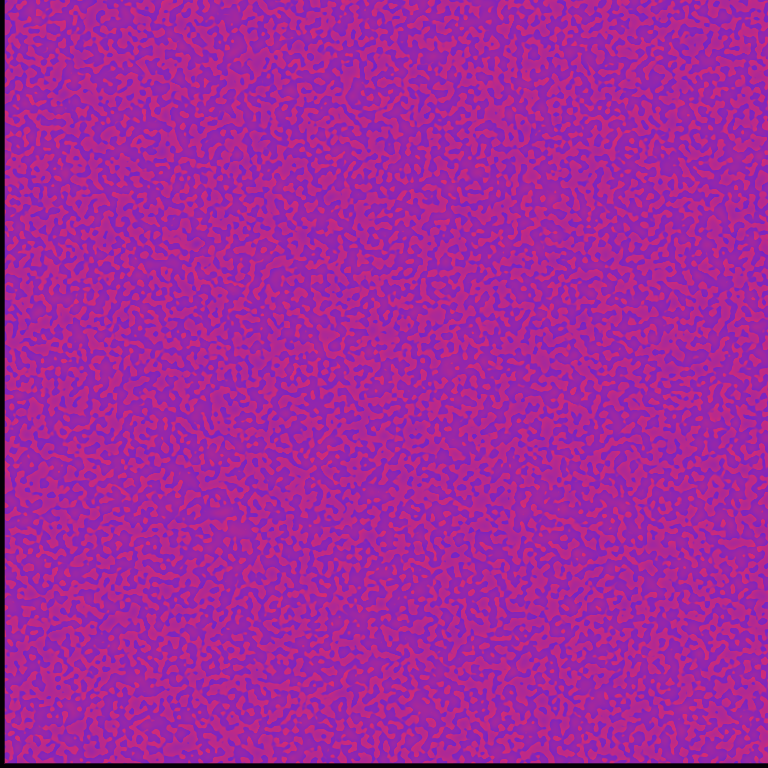
Reproduce this texture procedurally as a WebGL 2 fragment shader.

```glsl
#version 300 es
precision highp float;

uniform vec2 u_resolution;
out vec4 fragColor;

const vec3 VIOLET = vec3(0.44, 0.14, 0.79);
const vec3 PINK = vec3(0.86, 0.17, 0.43);
const vec3 BORDER_COLOR = vec3(0.02, 0.0, 0.025);
const float CELLS = 230.0;        // noise impulses across the canvas
const int REACH = 3;              // kernel radius in cells
const float NARROW_FALLOFF = 1.2; // sharpness of the fine kernel
const float BAND_CUT = 0.17;      // share of coarse noise removed
const float THRESHOLD = 0.04;     // above zero favours violet
const float EDGE = 0.17;          // softness between the two phases
const float PHASE_GAIN = 0.34;    // color distance of the phases
const float FADE_GAIN = 0.11;     // fading inside wide regions
const float BORDER = 0.0061;      // width of the dark left and bottom strips

uint scramble(uint n) {
    n = (n ^ (n >> 16)) * 0x7feb352du;
    n = (n ^ (n >> 15)) * 0x846ca68bu;
    return n ^ (n >> 16);
}

// Three random values in 0..1 for a grid cell.
vec3 hash3(ivec2 cell) {
    uint a = scramble(uint(cell.x + 4096) + scramble(uint(cell.y + 4096)));
    uint b = scramble(a + 1u);
    uint c = scramble(b + 2u);
    return vec3(uvec3(a, b, c) >> 8) / 16777216.0;
}

// Random impulses blurred by a fine (x) and a coarse (y) kernel.
vec2 blurredNoise(vec2 p) {
    ivec2 base = ivec2(floor(p));
    vec2 sum = vec2(0.0);
    for (int j = -REACH; j <= REACH; j++) {
        for (int i = -REACH; i <= REACH; i++) {
            ivec2 cell = base + ivec2(i, j);
            vec3 rnd = hash3(cell);
            vec2 d = p - vec2(cell) - mix(vec2(0.5), rnd.xy, 0.8);
            float r2 = dot(d, d);
            float window = max(0.0, 1.0 - r2 / float(REACH * REACH));
            float fine = exp(-NARROW_FALLOFF * r2);
            float coarse = window * window * window;
            sum += (rnd.z * 2.0 - 1.0) * vec2(fine, coarse);
        }
    }
    return sum;
}

void main() {
    float size = min(u_resolution.x, u_resolution.y);
    vec2 uv = gl_FragCoord.xy / size;

    // Two interlocking phases from band-limited noise
    vec2 noise = blurredNoise(uv * CELLS);
    float field = noise.x - BAND_CUT * noise.y - THRESHOLD;
    float phase = smoothstep(-EDGE, EDGE, field) * 2.0 - 1.0;

    // Wide regions fade to the middle tone, small specks stay vivid
    float tone = 0.5 + PHASE_GAIN * phase - FADE_GAIN * noise.y;
    vec3 color = mix(VIOLET, PINK, clamp(tone, 0.0, 1.0));

    // Dark strips along the left and bottom
    float inside = min(uv.x, uv.y) - BORDER;
    color = mix(BORDER_COLOR, color, clamp(inside * size + 0.5, 0.0, 1.0));

    fragColor = vec4(color, 1.0);
}
```
